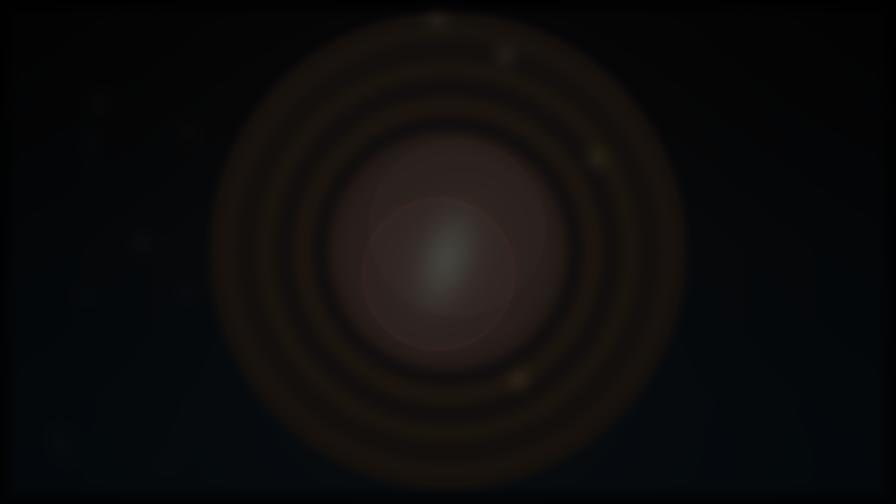
Reproduce this background procedurally as a Shadertoy shader.

```glsl
// A dim lens glow: soft brown rings around a warm disc with a pale core,
// over a near-black blue backdrop with faint motes. Built from radial
// distances, a cosine ring wave, gaussian spots and a sine hash.

#define RING_RADIUS 0.475
#define RING_SPACING 0.075
#define RING_PHASE 0.288
#define DISC_RADIUS 0.225
#define MOTE_COUNT 14
#define MOTE_GAIN 0.014
#define SPARK_COUNT 4
#define SPARK_GAIN 0.055

const vec3 TOP_COLOR = vec3(0.010, 0.010, 0.012);
const vec3 BOTTOM_COLOR = vec3(0.012, 0.030, 0.044);
const vec3 HAZE_COLOR = vec3(0.026, 0.023, 0.022);
const vec3 RING_DARK = vec3(0.064, 0.052, 0.052);
const vec3 RING_BRIGHT = vec3(0.108, 0.080, 0.056);
const vec3 DISC_COLOR = vec3(0.148, 0.112, 0.102);
const vec3 CORE_COLOR = vec3(0.065, 0.105, 0.098);

float hash(float n) {
    return fract(sin(n * 12.9898) * 43758.5453);
}

float spot(vec2 p, float size) {
    return exp(-dot(p, p) / (size * size));
}

float softDisc(float dist, float radius, float blur) {
    return 1.0 - smoothstep(radius - blur, radius + blur, dist);
}

vec3 backdrop(vec2 p) {
    vec3 color = mix(BOTTOM_COLOR, TOP_COLOR, smoothstep(-0.5, 0.5, p.y));
    return color + HAZE_COLOR * spot(p, 0.62);
}

vec3 rings(vec3 color, float r) {
    float wave = 0.5 + 0.5 * cos(6.28318 * (r - RING_PHASE) / RING_SPACING);
    vec3 band = mix(RING_DARK, RING_BRIGHT, wave);
    // Bands lose contrast and light towards the rim
    float fade = smoothstep(0.27, RING_RADIUS, r);
    band = mix(band, vec3(0.080, 0.063, 0.046), 0.65 * fade);
    color = mix(color, band, softDisc(r, RING_RADIUS, 0.014));
    return mix(color, DISC_COLOR, softDisc(r, DISC_RADIUS, 0.035));
}

vec3 flare(vec2 p) {
    // Two offset ghosts, the lower one with a thin red rim
    float upper = length(p - vec2(0.0185, 0.0486));
    float lower = length(p - vec2(-0.0185, -0.044));
    vec3 light = vec3(0.012, 0.011, 0.007) * softDisc(upper, 0.176, 0.004);
    light += vec3(0.012, 0.010, 0.011) * softDisc(lower, 0.151, 0.004);
    float rim = (lower - 0.150) / 0.005;
    light += vec3(0.020, 0.004, 0.003) * exp(-rim * rim);

    // Pale core, leaning to the upper right
    vec2 q = p - vec2(-0.003, -0.014);
    q.x -= 0.2 * q.y;
    light += CORE_COLOR * spot(q / vec2(0.052, 0.085), 1.0);
    return light + vec3(0.026, 0.022, 0.020) * spot(q, 0.14);
}

vec3 motes(vec2 p) {
    vec3 light = vec3(0.0);
    // Faint specks scattered over the left side
    for (int i = 0; i < MOTE_COUNT; i++) {
        float n = float(i) + 1.0;
        vec2 place = vec2(mix(-0.8, -0.45, hash(n)), hash(n + 37.0) - 0.5);
        light += MOTE_GAIN * hash(n + 71.0) * spot(p - place, 0.024);
    }
    // Brighter sparks on a spiral with shrinking angular steps
    for (int i = 0; i < SPARK_COUNT; i++) {
        float n = float(i);
        float angle = radians(108.0 - 169.0 * pow(0.45, n));
        vec2 place = (0.29 + 0.058 * n) * vec2(cos(angle), sin(angle));
        vec3 tint = mix(vec3(1.0, 0.90, 0.45), vec3(0.9, 0.8, 0.7), n / 3.0);
        light += SPARK_GAIN * tint * spot(p - place, 0.023);
    }
    return light;
}

void mainImage(out vec4 fragColor, in vec2 fragCoord) {
    vec2 p = (fragCoord - 0.5 * iResolution.xy) / iResolution.y;
    vec3 color = rings(backdrop(p), length(p - vec2(0.0, 0.002)));
    color += flare(p) + motes(p);

    // Darken a narrow border
    vec2 halfSize = 0.5 * iResolution.xy / iResolution.y;
    vec2 inset = halfSize - abs(p);
    color *= mix(0.35, 1.0, smoothstep(0.0, 0.04, min(inset.x, inset.y)));
    fragColor = vec4(color, 1.0);
}
```
